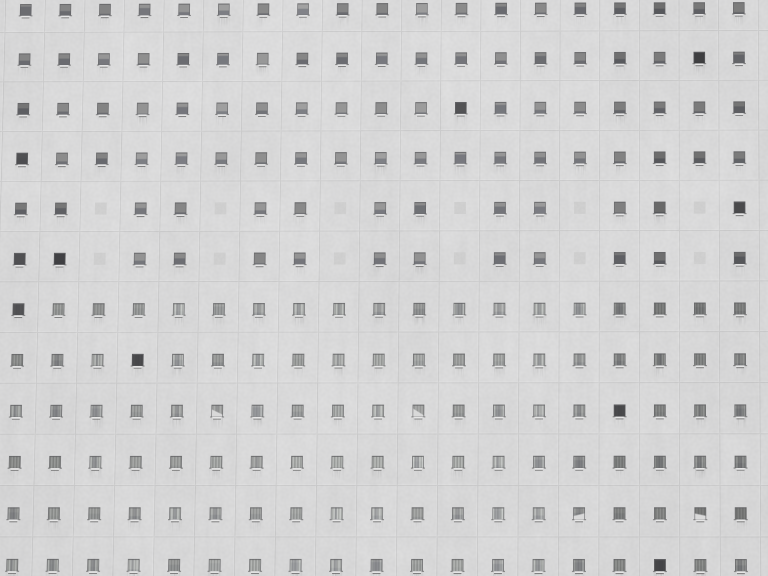
Write a Shadertoy shader that draws this pattern.

```glsl
// Pale concrete facade with a slightly skewed grid of small square windows.

// Lengths are fractions of the canvas height.
const vec2 CELL = vec2(0.0698, 0.0875);          // nominal panel size
const vec2 WINDOW_HALF = vec2(0.0102, 0.0105);
const vec2 JOINT_OFFSET = vec2(0.49, 0.455);     // joint position in cells
const float JOINT_HALF = 0.0006;
const float FRAME_WIDTH = 0.0013;
const float OPEN_CHANCE = 0.03;                  // crooked pale blinds
const vec3 WALL = vec3(0.850, 0.850, 0.852);
const vec3 PATCH = vec3(0.805, 0.805, 0.805);    // bricked-up windows
const vec3 FRAME = vec3(0.39, 0.39, 0.40);
const vec3 GLASS = vec3(0.46, 0.465, 0.485);
const vec3 BLIND = vec3(0.58, 0.58, 0.58);
const vec3 CURTAIN = vec3(0.69, 0.70, 0.69);
const vec3 DARK_ROOM = vec3(0.20, 0.20, 0.21);
const vec3 SILL_LIGHT = vec3(0.90, 0.90, 0.90);
const vec3 SILL_SHADE = vec3(0.42, 0.42, 0.42);

float hash(vec2 p) {
    vec3 h = fract(vec3(p.xyx) * 0.1031);
    h += dot(h, h.yzx + 33.33);
    return fract((h.x + h.y) * h.z);
}

float gradientDot(vec2 corner, vec2 offset) {
    float angle = 6.2832 * hash(corner + 57.0);
    return dot(vec2(cos(angle), sin(angle)), offset);
}

// Gradient noise, roughly -0.7 to 0.7
float noise(vec2 p) {
    vec2 i = floor(p), f = p - i;
    vec2 u = f * f * f * (f * (f * 6.0 - 15.0) + 10.0);
    vec2 e = vec2(1.0, 0.0);
    return mix(mix(gradientDot(i, f), gradientDot(i + e, f - e), u.x),
               mix(gradientDot(i + e.yx, f - e.yx), gradientDot(i + 1.0, f - 1.0), u.x), u.y);
}

// Pixel coverage of a span and of a box
float span(float x, float halfWidth, float px) {
    return clamp((halfWidth - abs(x)) / px + 0.5, 0.0, min(1.0, 2.0 * halfWidth / px));
}

float box(vec2 p, vec2 halfSize, float px) {
    return span(p.x, halfSize.x, px) * span(p.y, halfSize.y, px);
}

// Grid position: x counts columns, y counts rows from the top
vec2 facadeGrid(vec2 p) {
    float down = 1.0 - p.y;
    float x = (p.x - 0.0451 + 0.0243 * down) / (0.06875 + 0.00156 * down);
    float t = (down + 0.0030 * p.x * (0.9 - down) - 0.0174) / 0.0855;
    return vec2(x, t - 0.00213 * t * t);
}

vec3 wallColor(vec2 p, vec2 grid, float px) {
    vec2 panel = floor(grid - JOINT_OFFSET);
    float tone = 0.012 * noise(p * 5.0) + 0.012 * noise(p * 38.0);
    tone += 0.016 * noise(p * 160.0) + 0.010 * noise(p * vec2(70.0, 6.0));
    tone += 0.010 * (hash(panel + 9.0) - 0.5) + 0.012 * (p.y - 0.5);
    tone -= 0.012 * smoothstep(0.45, 0.85, length(p - vec2(0.667, 0.5)));
    // Joint groove with a pale lip on its upper left side
    vec2 d = (fract(grid - JOINT_OFFSET + 0.5) - 0.5) * CELL;
    float groove = max(span(d.x, JOINT_HALF, px), span(d.y, JOINT_HALF, px));
    float lip = max(span(d.x + 0.0018, JOINT_HALF, px), span(d.y + 0.0018, JOINT_HALF, px));
    return WALL + tone - 0.075 * groove + 0.02 * lip;
}

vec3 windowColor(vec2 q, vec2 id, float px) {
    float h = hash(id + 3.0), k = hash(id + 71.0), v = hash(id + 140.0);
    float curtained = step(5.5, id.y);
    float side = smoothstep(4.0, 0.0, id.x) * 0.6 + smoothstep(13.0, 15.5, id.x);

    // Upper floors: a blind drawn part way down
    float drop = mix(-0.009, 0.006, k);
    vec3 col = mix(GLASS, BLIND, smoothstep(-px, px, q.y - drop));
    // Lower floors: paired curtains with folds and a varying gap
    float folds = 0.07 * sin(q.x * 1200.0 + 6.2832 * k);
    float gap = 1.0 - smoothstep(0.0, 0.003, abs(q.x + 0.004 * (v - 0.5)) - 0.004 * k);
    vec3 cloth = mix(CURTAIN + folds, GLASS, 0.55 * gap * step(0.4, v));
    col = mix(col, cloth, curtained * mix(0.55, 1.0, h));
    col *= (0.90 + 0.20 * v) * (1.0 - 0.22 * side);

    float darkChance = 0.05 + 0.10 * side + 0.18 * step(abs(id.x - 3.0), 0.5);
    col = mix(col, DARK_ROOM + 0.10 * v, 0.9 * step(1.0 - darkChance, h));
    float slant = smoothstep(-px, px, (k - 0.5) * q.x * 1.5 - 0.002 - q.y);
    col = mix(col, WALL, slant * step(h, OPEN_CHANCE) * curtained);

    // Lintel shadow and frame
    float inner = box(q + vec2(0.0, 0.0007), WINDOW_HALF - FRAME_WIDTH, px);
    return mix(mix(FRAME, col, 0.25), col, inner);
}

void mainImage(out vec4 fragColor, in vec2 fragCoord) {
    float px = 1.0 / iResolution.y;
    vec2 p = fragCoord * px;
    vec2 grid = facadeGrid(p);
    vec2 id = floor(grid + 0.5);
    vec2 q = (grid - id) * CELL * vec2(1.0, -1.0);
    vec3 col = wallColor(p, grid, px);

    bool sealed = abs(id.y - 4.5) < 1.0 && mod(id.x, 3.0) > 1.5;
    float opening = box(q, WINDOW_HALF, px);
    if (sealed) {
        col = mix(col, PATCH + 0.015 * noise(p * 220.0), opening * 0.9);
    } else {
        // Rain streaks running down from the sill
        float run = smoothstep(-0.036, -0.012, q.y) * step(q.y, -0.010);
        float streak = max(0.0, 0.35 + noise(vec2(q.x * 420.0, q.y * 30.0) + id * 17.0));
        col -= 0.09 * hash(id + 25.0) * run * streak * smoothstep(0.014, 0.007, abs(q.x));
        // Sill, its shadow and the two stained ends
        col = mix(col, windowColor(q, id, px), opening);
        col = mix(col, SILL_SHADE, 0.8 * box(q + vec2(0.0, 0.0140), vec2(0.0068, 0.0010), px));
        col = mix(col, SILL_LIGHT, box(q + vec2(0.0, 0.0118), vec2(0.0072, 0.0013), px));
        vec2 end = vec2(abs(q.x) - 0.0105, q.y + 0.0105);
        col = mix(col, SILL_SHADE, 0.7 * box(end, vec2(0.0016, 0.0010), px));
    }
    fragColor = vec4(clamp(col, 0.0, 1.0), 1.0);
}
```
